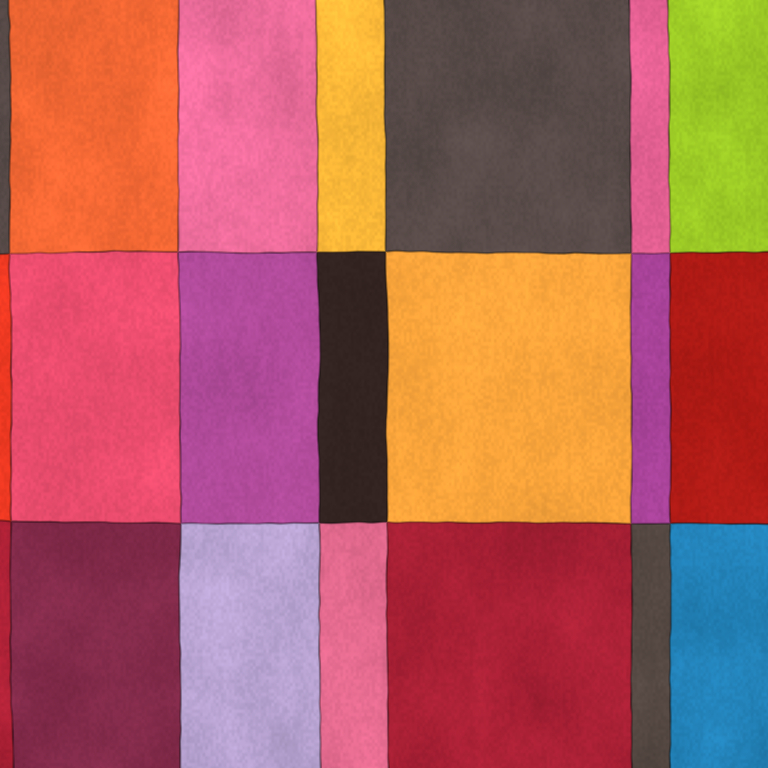
A three.js fragment shader for this texture:

```glsl
// Hand-tufted rug of three rows by seven uneven columns of flat colour.
// Slightly wavering edges blend the blocks, thin dark grooves mark the seams,
// and layered value noise gives the brushed wool pile.
varying vec2 vUv;

float hash(vec2 p) {
  vec3 q = fract(vec3(p.xyx) * 0.1031);
  q += dot(q, q.yzx + 33.33);
  return fract((q.x + q.y) * q.z);
}

float noise(vec2 p) {
  vec2 i = floor(p), f = fract(p);
  f = f * f * (3.0 - 2.0 * f);
  return mix(mix(hash(i), hash(i + vec2(1.0, 0.0)), f.x),
             mix(hash(i + vec2(0.0, 1.0)), hash(i + 1.0), f.x), f.y);
}

float fbm(vec2 p) {
  float sum = 0.0, amp = 0.5;
  for (int i = 0; i < 4; i++) {
    sum += amp * noise(p);
    p = p * 2.03 + 17.3;
    amp *= 0.5;
  }
  return sum;
}

// Soft step across a block edge
float edge(float at, float x) {
  return smoothstep(-0.0012, 0.0012, x - at);
}

// Thin groove along a block edge
float groove(float at, float x) {
  return 1.0 - smoothstep(0.0004, 0.0024, abs(x - at));
}

// Seven blocks from left to right
vec3 blockRow(float x, vec3 a, vec3 b, vec3 c, vec3 d, vec3 e, vec3 f, vec3 g) {
  vec3 col = mix(a, b, edge(0.0143, x));
  col = mix(col, c, edge(0.2340, x));
  col = mix(col, d, edge(0.4155, x));
  col = mix(col, e, edge(0.5040, x));
  col = mix(col, f, edge(0.8215, x));
  return mix(col, g, edge(0.8720, x));
}

float columnSeams(float x) {
  float s = max(groove(0.0143, x), groove(0.2340, x));
  s = max(s, max(groove(0.4155, x), groove(0.5040, x)));
  return max(s, max(groove(0.8215, x), groove(0.8720, x)));
}

void main() {
  vec2 uv = vUv;

  // Cut edges lean a little and waver
  vec2 p = uv;
  p.x += 0.004 * (uv.y - 0.5) + 0.004 * (noise(uv * vec2(7.0, 9.0)) - 0.5);
  p.x += 0.0016 * (noise(uv * vec2(9.0, 60.0) + 5.0) - 0.5);
  p.y += 0.005 * (noise(uv * vec2(6.0, 3.0) + 31.0) - 0.5);
  p.y += 0.0016 * (noise(uv * vec2(60.0, 9.0) + 9.0) - 0.5);

  // Rows of colour
  vec3 top = blockRow(p.x,
    vec3(0.34, 0.29, 0.28), vec3(0.94, 0.40, 0.20), vec3(0.92, 0.42, 0.60),
    vec3(0.98, 0.72, 0.22), vec3(0.34, 0.29, 0.28), vec3(0.90, 0.38, 0.58),
    vec3(0.62, 0.80, 0.15));
  vec3 middle = blockRow(p.x,
    vec3(0.93, 0.22, 0.13), vec3(0.92, 0.30, 0.43), vec3(0.69, 0.29, 0.60),
    vec3(0.20, 0.14, 0.13), vec3(0.97, 0.64, 0.23), vec3(0.66, 0.26, 0.60),
    vec3(0.68, 0.10, 0.08));
  vec3 bottom = blockRow(p.x,
    vec3(0.66, 0.12, 0.20), vec3(0.50, 0.16, 0.28), vec3(0.71, 0.63, 0.81),
    vec3(0.88, 0.41, 0.55), vec3(0.65, 0.12, 0.20), vec3(0.33, 0.28, 0.26),
    vec3(0.13, 0.50, 0.71));
  vec3 col = mix(bottom, middle, edge(0.3200, p.y));
  col = mix(col, top, edge(0.6715, p.y));

  // Brushed patches, upright streaks and fine pile; the middle row is smoother
  float smoothRow = edge(0.3200, p.y) * (1.0 - edge(0.6715, p.y));
  float patches = fbm(uv * vec2(13.0, 10.0)) - 0.47;
  float streaks = noise(uv * vec2(150.0, 24.0)) - 0.5;
  float pile = noise(uv * vec2(290.0, 230.0)) - 0.5;
  float shade = mix(0.20, 0.11, smoothRow) * patches + 0.025 * streaks + 0.075 * pile;
  col *= 1.0 + shade;
  col += 0.05 * shade + 0.03 * max(patches, 0.0);

  // Carved seams
  float seam = max(columnSeams(p.x), max(groove(0.3200, p.y), groove(0.6715, p.y)));
  col *= 1.0 - seam * (0.22 + 0.22 * noise(uv * 45.0));

  gl_FragColor = vec4(clamp(col, 0.0, 1.0), 1.0);
}
```
